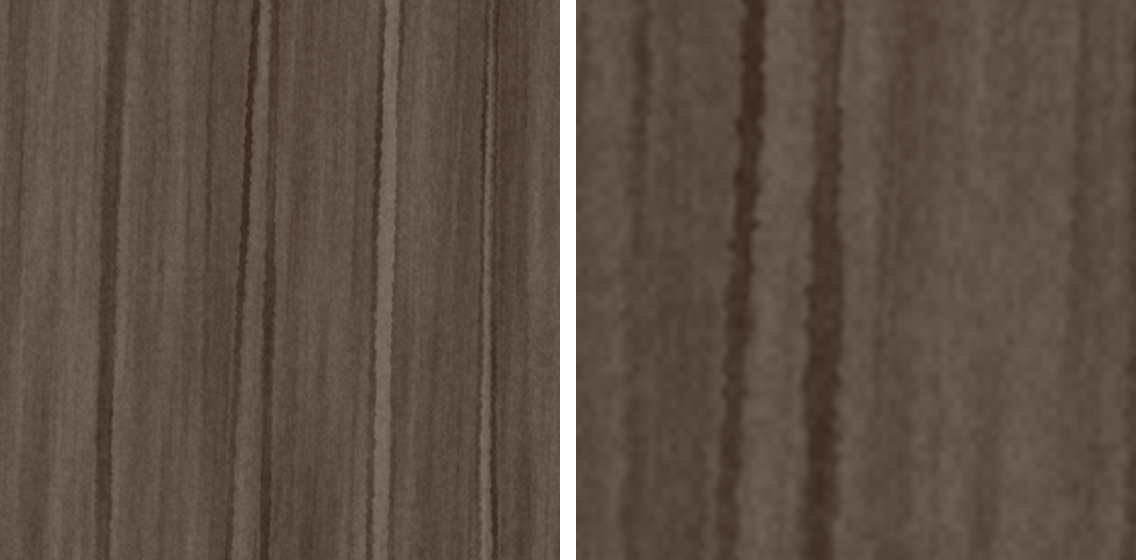
Left: the whole. Right: its middle third, enlarged.
A Shadertoy shader for this texture:

```glsl
// Dark walnut-like wood with near-vertical grain, slightly leaning and finely speckled.
// Stretched value noise makes the streaks and hairlines; two short lists hold the main
// dark and pale veins, which bend gently and have roughened edges.

const vec3 DARK_WOOD = vec3(0.265, 0.200, 0.160);
const vec3 PALE_WOOD = vec3(0.450, 0.398, 0.353);
const float LEAN = 0.035;

// Each vein: x at the bottom, x at the top, half width, strength.
const vec4 DARK_VEINS[11] = vec4[11](
    vec4(0.182, 0.209, 0.0130, 0.40),
    vec4(0.193, 0.226, 0.0040, 0.30),
    vec4(0.385, 0.405, 0.0220, 0.17),
    vec4(0.408, 0.459, 0.0065, 0.62),
    vec4(0.473, 0.491, 0.0090, 0.50),
    vec4(0.361, 0.380, 0.0040, 0.25),
    vec4(0.659, 0.684, 0.0050, 0.45),
    vec4(0.698, 0.720, 0.0045, 0.28),
    vec4(0.884, 0.886, 0.0055, 0.58),
    vec4(0.851, 0.872, 0.0040, 0.40),
    vec4(0.922, 0.920, 0.0260, 0.24));

const vec4 PALE_VEINS[4] = vec4[4](
    vec4(0.678, 0.701, 0.0125, 0.46),
    vec4(0.867, 0.878, 0.0075, 0.32),
    vec4(0.440, 0.470, 0.0140, 0.12),
    vec4(0.104, 0.116, 0.0060, 0.12));

float hash(vec2 p) {
    vec3 q = fract(vec3(p.xyx) * 0.1031);
    q += dot(q, q.yzx + 33.33);
    return fract((q.x + q.y) * q.z);
}

// Smooth value noise, from -1 to 1.
float noise(vec2 p) {
    vec2 cell = floor(p);
    vec2 f = fract(p);
    f = f * f * (3.0 - 2.0 * f);
    float low = mix(hash(cell), hash(cell + vec2(1.0, 0.0)), f.x);
    float high = mix(hash(cell + vec2(0.0, 1.0)), hash(cell + vec2(1.0, 1.0)), f.x);
    return 2.0 * mix(low, high, f.y) - 1.0;
}

// Soft-edged mask of one vein; bend pulls its middle to the left.
float veinMask(vec2 p, vec4 vein, float bend, float softness) {
    float centre = mix(vein.x, vein.y, p.y) - bend * p.y * (1.0 - p.y);
    float edge = abs(p.x - centre) - vein.z;
    return vein.w * (1.0 - smoothstep(-softness, softness, edge));
}

// Layers of vertical streaks, from broad bands to fine lines.
float streaks(vec2 p) {
    float tone = 0.14 * noise(p * vec2(11.0, 0.8) + 7.0);
    tone += 0.14 * noise(p * vec2(34.0, 1.6) + 31.0);
    tone += 0.14 * noise(p * vec2(80.0, 3.0) + 57.0);
    tone += 0.10 * noise(p * vec2(165.0, 8.0) + 91.0);
    return tone;
}

// Sparse thin dark lines that come and go along the grain.
float hairlines(vec2 p) {
    float line = smoothstep(0.45, 0.95, noise(p * vec2(75.0, 1.3) + 23.0));
    return line * (0.6 + 0.4 * noise(p * vec2(30.0, 6.0) + 67.0));
}

// Fine speckle of the surface.
float speckle(vec2 p) {
    return 0.115 * noise(p * vec2(230.0, 190.0) + 13.0)
         + 0.080 * noise(p * vec2(130.0, 80.0) + 43.0);
}

void mainImage(out vec4 fragColor, in vec2 fragCoord) {
    vec2 uv = fragCoord / iResolution.xy;

    // Slow drift plus fine roughness of the grain lines
    vec2 rough = uv;
    rough.x += 0.0020 * noise(uv * vec2(40.0, 5.0) + 3.0);
    rough.x += 0.0024 * noise(uv * vec2(100.0, 150.0) + 19.0);
    vec2 grain = vec2(rough.x - LEAN * uv.y, uv.y);

    // Background tone
    float tone = 0.595 + streaks(grain) - 0.22 * hairlines(grain);

    // Main veins, fading a little along their length
    for (int i = 0; i < 11; i++) {
        float id = float(i);
        float fade = 0.92 + 0.25 * noise(vec2(id * 5.3, uv.y * 4.0));
        float bend = 0.012 + 0.012 * noise(vec2(id * 3.7, 0.5));
        tone -= fade * veinMask(rough, DARK_VEINS[i], bend, 0.0038);
    }
    for (int i = 0; i < 4; i++) {
        float fade = 0.95 + 0.15 * noise(vec2(float(i) * 7.1, uv.y * 5.0));
        tone += fade * veinMask(rough, PALE_VEINS[i], 0.002, 0.0030);
    }

    // Wood colour, speckled, with slow shifts between olive and reddish brown
    tone = clamp(tone, -0.10, 1.02) + speckle(uv);
    vec3 color = mix(DARK_WOOD, PALE_WOOD, tone);
    float warmth = noise(grain * vec2(9.0, 1.2) + 71.0);
    color += 0.007 * warmth * vec3(0.4, -0.4, 0.5);
    fragColor = vec4(color, 1.0);
}
```
